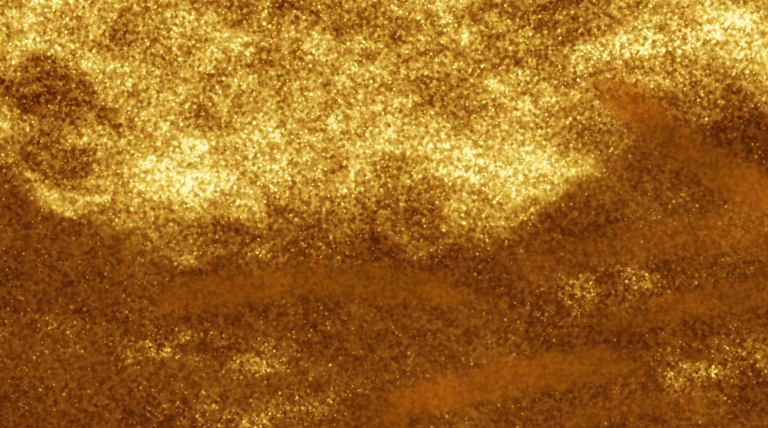
Write a Shadertoy shader that draws this texture.

```glsl
// Crumpled gold glitter cloth: bright grainy sheen above smooth brown folds.

// Tones from deep shadow to glint
const vec3 RAMP[8] = vec3[8](
    vec3(0.32, 0.13, 0.015), vec3(0.45, 0.22, 0.035), vec3(0.56, 0.31, 0.06),
    vec3(0.67, 0.44, 0.11), vec3(0.78, 0.58, 0.18), vec3(0.87, 0.72, 0.27),
    vec3(0.96, 0.87, 0.48), vec3(1.0, 0.97, 0.74));
const vec3 FOLD_COLOR = vec3(0.58, 0.30, 0.035);
const float GRAIN_SCALE = 125.0;
const float CLUMP_SCALE = 22.0;
const float GLINT_SCALE = 75.0;
const float DARK_TONE = 1.3;
const float GOLD_TONE = 3.8;
const float CLOUD_CONTRAST = 7.0;
const float CLUMP_CONTRAST = 3.2;
const float DARK_GRAIN = 1.6;
const float GOLD_GRAIN = 3.0;

// Soft streaks: centre, length, angle; then the tone each one adds
const int STREAKS = 11;
const vec4 STREAK[STREAKS] = vec4[STREAKS](
    vec4(0.81, 0.87, 0.30, -0.3), vec4(0.43, 0.62, 0.18, -1.0),
    vec4(1.28, 0.64, 0.20, 0.15), vec4(1.71, 0.95, 0.12, -0.9),
    vec4(0.28, 0.68, 0.14, -0.7), vec4(0.13, 0.80, 0.18, 0.1),
    vec4(0.95, 0.56, 0.25, -0.1), vec4(1.69, 0.70, 0.20, -0.6),
    vec4(0.28, 0.91, 0.10, 0.2), vec4(0.50, 0.98, 0.10, 0.0),
    vec4(1.60, 0.88, 0.16, -0.9));
const float STREAK_TONE[STREAKS] = float[STREAKS](
    1.4, 1.2, 1.5, 1.6, 0.9, -1.9, -0.9, -0.7, -1.5, -1.5, -0.9);

// Glitter patches on the dark cloth: centre, length, angle
const int PATCHES = 8;
const vec4 PATCH[PATCHES] = vec4[PATCHES](
    vec4(0.38, 0.20, 0.09, 0.1), vec4(0.57, 0.17, 0.10, -0.2),
    vec4(0.45, 0.04, 0.10, -0.1), vec4(0.68, 0.04, 0.11, 0.2),
    vec4(1.41, 0.30, 0.14, 0.25), vec4(1.66, 0.15, 0.14, 0.35),
    vec4(0.09, 0.25, 0.06, 0.0), vec4(1.50, 0.86, 0.12, 0.3));

// Smooth folds: both ends; then bend, half width, strength
const int FOLDS = 6;
const vec4 FOLD[FOLDS] = vec4[FOLDS](
    vec4(0.33, 0.29, 1.15, 0.31), vec4(0.81, -0.02, 1.56, 0.13),
    vec4(1.30, 0.22, 1.90, 0.34), vec4(1.40, 0.83, 1.90, 0.50),
    vec4(1.28, 0.00, 1.70, 0.07), vec4(1.15, 0.37, 1.85, 0.45));
const vec3 FOLD_SHAPE[FOLDS] = vec3[FOLDS](
    vec3(0.04, 0.045, 0.85), vec3(0.065, 0.045, 0.9), vec3(0.01, 0.035, 0.75),
    vec3(-0.035, 0.045, 0.85), vec3(0.02, 0.03, 0.6), vec3(0.02, 0.05, 0.4));

float hash(vec2 cell) {
    uvec2 q = uvec2(ivec2(cell)) * uvec2(1597334677u, 3812015801u);
    uint n = (q.x ^ q.y) * 1597334677u;
    n = (n ^ (n >> 15)) * 2246822519u;
    return float((n ^ (n >> 13)) >> 8) / 16777216.0;
}

float noise(vec2 p) {
    vec2 i = floor(p), f = fract(p);
    f = f * f * (3.0 - 2.0 * f);
    return mix(mix(hash(i), hash(i + vec2(1, 0)), f.x),
               mix(hash(i + vec2(0, 1)), hash(i + vec2(1, 1)), f.x), f.y);
}

float fbm(vec2 p, int octaves) {
    float sum = 0.0, amp = 0.5;
    for (int i = 0; i < octaves; i++) {
        sum += amp * (noise(p) - 0.5);
        p = mat2(1.6, 1.2, -1.2, 1.6) * p + 17.3;
        amp *= 0.5;
    }
    return sum;
}

float streak(vec2 p, vec4 s) {
    vec2 d = p - s.xy, axis = vec2(cos(s.w), sin(s.w));
    vec2 q = vec2(dot(d, axis), dot(d, vec2(-axis.y, axis.x))) / (s.z * vec2(1.0, 0.34));
    return exp(-dot(q, q));
}

float fold(vec2 p, vec4 ends, vec3 shape) {
    vec2 span = ends.zw - ends.xy, d = p - ends.xy;
    float t = dot(d, span) / dot(span, span);
    float off = dot(d, normalize(vec2(-span.y, span.x))) - shape.x * 4.0 * t * (1.0 - t);
    return shape.z * exp(-pow(off / shape.y, 4.0)) * smoothstep(-0.05, 0.2, t) * smoothstep(1.05, 0.8, t);
}

// Jittered round glints; density is the chance of one in each cell
float glints(vec2 p, float density) {
    float sum = 0.0;
    for (int k = 0; k < 2; k++) {
        vec2 q = mat2(0.8, 0.6, -0.6, 0.8) * p * GLINT_SCALE * (1.0 + 0.5 * float(k)) + 31.0 * float(k);
        vec2 cell = floor(q);
        vec2 centre = 0.35 + 0.3 * vec2(hash(cell + 211.0), hash(cell + 467.0));
        float spot = smoothstep(0.45, 0.0, length(fract(q) - centre));
        sum += spot * step(hash(cell + 809.0), density) * (0.4 + 0.6 * hash(cell + 97.0));
    }
    return sum;
}

void mainImage(out vec4 fragColor, in vec2 fragCoord) {
    vec2 p = fragCoord / iResolution.y;
    vec2 warp = vec2(fbm(p * 5.0 + 3.0, 4), fbm(p * 5.0 + 40.0, 4));
    vec2 w = p + 0.12 * warp;
    float cloud = fbm(mat2(0.97, 0.25, -0.25, 0.97) * w * vec2(5.0, 9.0) + 9.0, 4);
    float clump = fbm(w * CLUMP_SCALE * vec2(0.8, 1.2) + 57.0, 2);

    // Broad sheen above a sagging edge
    float edge = mix(0.54, 0.37, smoothstep(0.0, 0.55, p.x)) + 0.30 * smoothstep(0.98, 1.5, p.x);
    float height = w.y - edge + 0.15 * cloud;
    float gold = 0.6 * smoothstep(-0.03, 0.05, height) + 0.4 * smoothstep(0.0, 0.25, height);
    float tone = mix(DARK_TONE, GOLD_TONE, gold);
    tone += (cloud * CLOUD_CONTRAST + clump * CLUMP_CONTRAST) * mix(0.25, 1.0, gold);
    for (int i = 0; i < STREAKS; i++) tone += STREAK_TONE[i] * streak(w, STREAK[i]);
    tone = max(tone, 0.8);

    float glitter = 0.0, smoothCloth = 0.0;
    for (int i = 0; i < PATCHES; i++) glitter += streak(w, PATCH[i]);
    glitter *= clamp(0.8 + 4.0 * clump, 0.1, 1.6);
    for (int i = 0; i < FOLDS; i++)
        smoothCloth = max(smoothCloth, fold(p + 0.04 * warp, FOLD[i], FOLD_SHAPE[i]));
    smoothCloth *= 1.0 - 0.7 * min(glitter, 1.0);

    // Fine grain and scattered glints
    vec2 g = mat2(0.8, 0.6, -0.6, 0.8) * p * GRAIN_SCALE;
    float grain = noise(g) - 0.5 + 0.6 * (noise(g.yx * 1.6 + 71.0) - 0.5);
    float gain = mix(DARK_GRAIN, GOLD_GRAIN, gold) + 1.5 * glitter;
    tone += 1.1 * glitter + grain * gain;
    float density = 0.06 + 0.12 * gold + 0.35 * glitter;
    tone += 2.8 * glints(p, density) * (1.0 - 0.8 * smoothCloth);

    // Tone to colour, with the folds laid over
    tone = clamp(tone, 0.0, 6.999);
    int k = int(tone);
    vec3 color = mix(RAMP[k], RAMP[k + 1], fract(tone));
    vec3 cloth = FOLD_COLOR * (1.0 + 0.2 * grain + 0.5 * cloud + 0.22 * gold);
    fragColor = vec4(mix(color, cloth, smoothCloth), 1.0);
}
```
